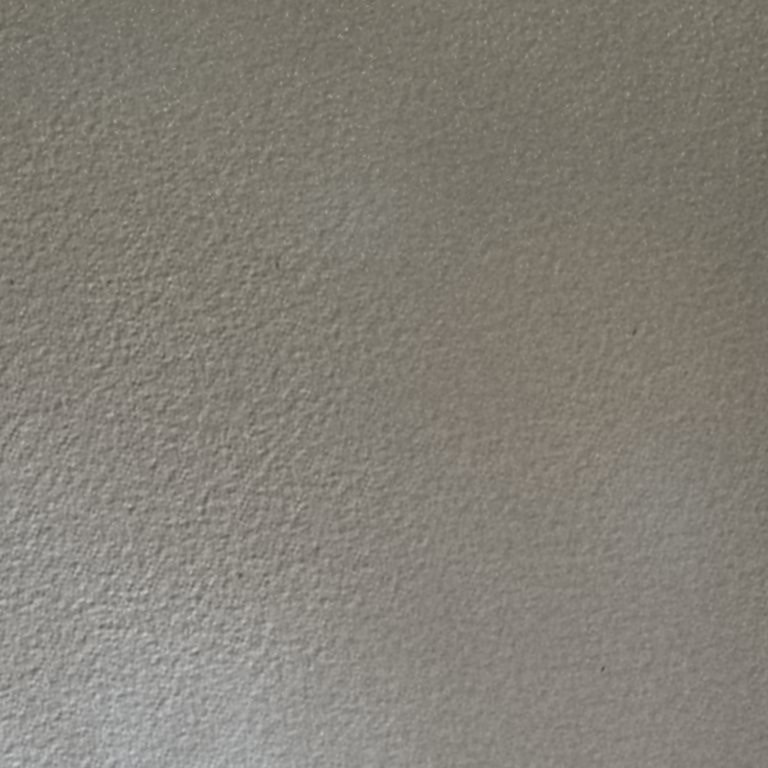
Give the GLSL for this texture, as a WebGL 2 fragment shader.

```glsl
#version 300 es
precision highp float;
// A satin, finely pebbled grey-beige surface with a cool sheen at the lower left.
// Broad gradients set the tone; embossed value noise gives the grain, and
// hashed cells scatter bright glints and a few dark flecks.

#define GRAIN_SCALE 115.0
#define FINE_SCALE 215.0
#define RELIEF_STRENGTH 0.22
#define TOOTH_STRENGTH 0.05
#define GLINT_CELLS 105.0
#define GLINT_STRENGTH 0.19
#define FLECK_COUNT 5
#define OLIVE vec3(0.478, 0.459, 0.414)
#define WARM_GREY vec3(0.536, 0.517, 0.490)
#define SHEEN vec3(0.695, 0.720, 0.735)

uniform vec2 u_resolution;
out vec4 fragColor;

float hash(vec2 p) {
  return fract(sin(dot(p, vec2(127.1, 311.7))) * 43758.5453);
}

float noise(vec2 p) {
  vec2 i = floor(p), f = fract(p);
  f = f * f * (3.0 - 2.0 * f);
  return mix(mix(hash(i), hash(i + vec2(1, 0)), f.x),
             mix(hash(i + vec2(0, 1)), hash(i + vec2(1, 1)), f.x), f.y);
}

float fbm(vec2 p) {
  float sum = 0.0, gain = 0.5;
  for (int i = 0; i < 4; i++) {
    sum += gain * noise(p);
    p = mat2(1.6, 1.2, -1.2, 1.6) * p + 7.3;
    gain *= 0.5;
  }
  return sum;
}

// Soft round patch, 1 at its centre
float patchAt(vec2 p, vec2 centre, vec2 radius) {
  vec2 d = (p - centre) / radius;
  return exp(-dot(d, d));
}

// Two layers of pebbles, turned against each other to hide the lattice
float height(vec2 p) {
  vec2 coarse = mat2(0.8, 0.6, -0.6, 0.8) * p * GRAIN_SCALE;
  vec2 fine = mat2(0.94, -0.34, 0.34, 0.94) * p * FINE_SCALE;
  return noise(coarse) + 0.7 * noise(fine + 19.0);
}

// Difference of heights towards the light at the upper left
float emboss(vec2 p) {
  vec2 towardLight = vec2(-0.0013, 0.0014);
  return height(p - towardLight) - height(p + towardLight);
}

// Short slanted bright marks, one at most per cell
float glints(vec2 p, float density) {
  vec2 grid = p * GLINT_CELLS, home = floor(grid);
  float light = 0.0;
  for (int y = -1; y <= 1; y++)
    for (int x = -1; x <= 1; x++) {
      vec2 cell = home + vec2(x, y);
      vec2 d = grid - cell - vec2(hash(cell + 3.1), hash(cell + 8.7));
      float angle = 0.2 + 2.2 * hash(cell + 5.9);
      float along = dot(d, vec2(cos(angle), sin(angle)));
      float across = dot(d, vec2(-sin(angle), cos(angle)));
      float mark = exp(-along * along * 13.0 - across * across * 34.0);
      float power = hash(cell + 1.7);
      light += mark * step(1.0 - density, hash(cell)) * (0.2 + 0.8 * power * power);
    }
  return light;
}

float flecks(vec2 p) {
  float dark = 0.0;
  for (int i = 0; i < FLECK_COUNT; i++) {
    vec2 seed = vec2(float(i), 4.0);
    vec2 d = p - vec2(hash(seed), hash(seed + 2.3));
    d.x += 0.8 * d.y * (hash(seed + 6.1) - 0.5);
    float size = mix(0.003, 0.0055, hash(seed + 9.2));
    dark += 1.0 - smoothstep(0.1, 1.4, length(d * vec2(1.5, 0.9)) / size);
  }
  return min(dark, 1.0);
}

void main() {
  vec2 p = gl_FragCoord.xy / u_resolution;
  float cloud = fbm(p * 5.0) - 0.47;

  // Broad tone: olive above and right, warm grey below, cool sheen in the corner
  float rise = smoothstep(0.0, 0.95, p.y + 0.22 * (p.x - 0.5) + 0.15 * cloud);
  vec3 colour = mix(WARM_GREY, OLIVE, rise);
  float sheen = patchAt(p, vec2(0.14, -0.07), vec2(0.34, 0.23));
  sheen += 0.25 * patchAt(p, vec2(0.0, 0.32), vec2(0.22, 0.16));
  colour = mix(colour, SHEEN, clamp(sheen * (0.95 + 1.1 * cloud), 0.0, 1.0));

  // Faint cool and brown patches
  float cool = patchAt(p, vec2(0.87, 0.33), vec2(0.08, 0.11))
             + patchAt(p, vec2(0.46, 0.72), vec2(0.09, 0.07))
             + patchAt(p, vec2(0.12, 0.92), vec2(0.22, 0.10));
  colour += cool * vec3(0.006, 0.015, 0.024);
  colour += vec3(0.008, -0.001, -0.006) * patchAt(p, vec2(0.78, 0.52), vec2(0.2, 0.16));
  colour -= 0.03 * smoothstep(0.85, 1.05, p.x) + 0.03 * patchAt(p, vec2(0.0, 1.0), vec2(0.15));
  colour += 0.05 * cloud;

  // Grain is roughest toward the lower left and finest in the middle right
  float rough = 1.0 - smoothstep(0.0, 0.75, length((p - vec2(0.0, 0.18)) * vec2(1.0, 0.8)));
  rough = (0.3 + 0.75 * rough) * (0.85 + 1.2 * max(cloud + 0.1, 0.0));
  colour += RELIEF_STRENGTH * rough * emboss(p);
  colour += TOOTH_STRENGTH * (noise(mat2(0.97, 0.24, -0.24, 0.97) * p * 210.0) - 0.5);

  float glinting = 0.15 + 0.4 * smoothstep(0.4, 1.0, p.y) + 0.35 * rough;
  colour += GLINT_STRENGTH * glinting * glints(p, 0.5) * vec3(1.0, 1.0, 0.95);
  colour = mix(colour, vec3(0.25, 0.24, 0.21), 0.65 * flecks(p));
  fragColor = vec4(clamp(colour, 0.0, 1.0), 1.0);
}
```
